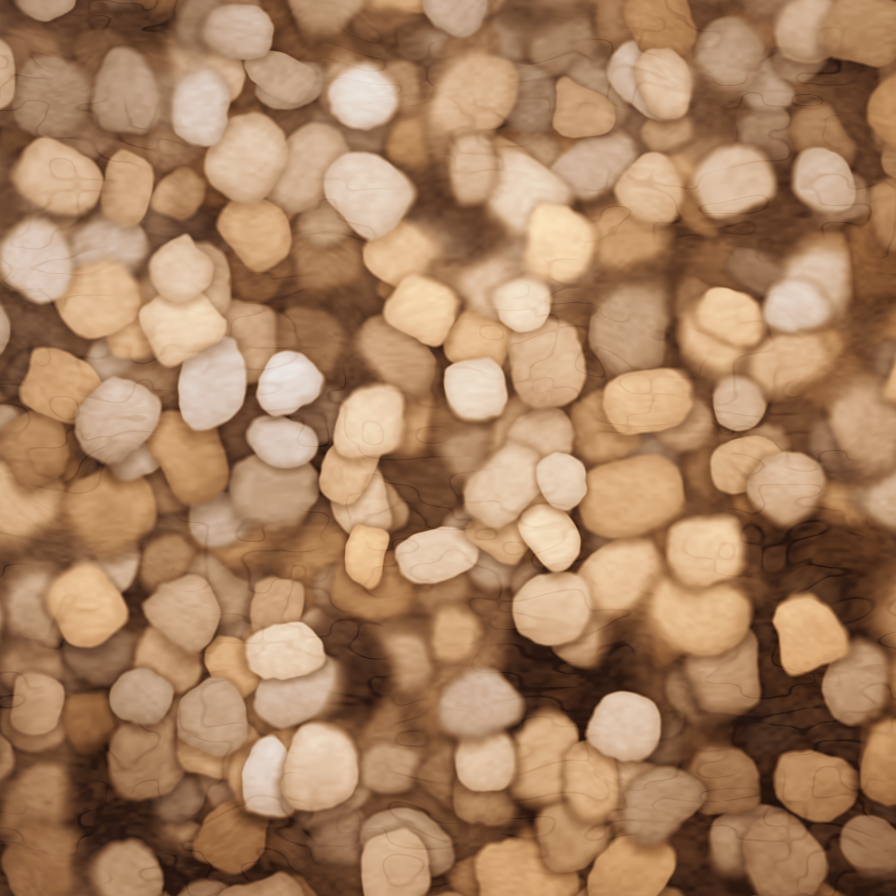
Reproduce this texture procedurally as a three.js fragment shader.

```glsl
// Heaped, painterly pebbles in cream, tan and umber.
// Four layers of scattered rounded stones are laid from dark and blurred to
// pale and crisp, then mottled, scratched and coloured through a tone ramp.
varying vec2 vUv;

// Four random values per lattice point, without sine.
vec4 hash4(vec2 p) {
  vec4 q = fract(p.xyxy * vec4(0.1031, 0.1030, 0.0973, 0.1099));
  q += dot(q, q.wzxy + 33.33);
  return fract((q.xxyz + q.yzzw) * q.zywx);
}

float noise(vec2 p) {
  vec2 i = floor(p), f = fract(p);
  f = f * f * (3.0 - 2.0 * f);
  float low = mix(hash4(i).x, hash4(i + vec2(1.0, 0.0)).x, f.x);
  float high = mix(hash4(i + vec2(0.0, 1.0)).x, hash4(i + 1.0).x, f.x);
  return mix(low, high, f.y);
}

float fbm(vec2 p) {
  float sum = 0.0, gain = 0.53;
  for (int i = 0; i < 4; i++) {
    sum += gain * noise(p);
    p = mat2(1.6, 1.2, -1.2, 1.6) * p + 7.3;
    gain *= 0.5;
  }
  return sum;
}

vec2 rotate(vec2 p, float angle) {
  float c = cos(angle), s = sin(angle);
  return vec2(c * p.x - s * p.y, s * p.x + c * p.y);
}

// Rounded-box radius: 1 on the outline; bend makes it bean shaped.
float stoneRadius(vec2 p, float squareness, float bend) {
  p.x += bend * (p.y * p.y - 0.4);
  vec2 a = pow(abs(p) + 0.0001, vec2(squareness));
  return pow(a.x + a.y, 1.0 / squareness);
}

// Lays one layer of stones over paint, which holds (tone, warmth).
vec2 layStones(vec2 paint, vec2 p, float scale, float seed, float density,
               float tone, float blur, float shadow) {
  vec2 cell = floor(p * scale);
  for (int y = -1; y <= 1; y++) {
    for (int x = -1; x <= 1; x++) {
      vec2 id = cell + vec2(float(x), float(y));
      vec4 place = hash4(id + seed);
      vec4 look = hash4(id + seed + 57.0);
      if (place.w > density) continue;
      vec2 local = p * scale - id - 0.5 - 0.7 * (place.xy - 0.5);
      float aspect = mix(0.82, 1.22, look.z);
      vec2 size = mix(0.34, 0.52, place.z) * vec2(1.0 / aspect, aspect);
      vec2 q = rotate(local, 6.283 * look.w) / size;
      float d = stoneRadius(q, mix(2.0, 3.1, look.x), 0.5 * (look.y - 0.5)) - 1.0;

      // Contact shadow, then the stone with its darker rim and lit top.
      float fall = 1.0 - smoothstep(-0.1, 0.36, d + 0.15 * local.y);
      paint.x *= 1.0 - shadow * fall;
      float stone = tone + 0.34 * (look.y - 0.5) + 0.12 * local.y;
      stone -= 0.2 * smoothstep(-0.4, 0.05, d) * mix(0.4, 1.2, look.z);
      float cover = 1.0 - smoothstep(-blur, blur, d);
      paint = mix(paint, vec2(stone, look.x), cover);
    }
  }
  return paint;
}

// Umber to cream; one palette step per 0.2 of tone.
vec3 toneRamp(float tone) {
  float t = max(tone, -0.1) * 5.0;
  vec3 c = mix(vec3(0.13, 0.07, 0.05), vec3(0.21, 0.12, 0.08), clamp(t + 0.5, 0.0, 1.0));
  c = mix(c, vec3(0.39, 0.25, 0.16), clamp(t, 0.0, 1.0));
  c = mix(c, vec3(0.56, 0.39, 0.26), clamp(t - 1.0, 0.0, 1.0));
  c = mix(c, vec3(0.69, 0.53, 0.38), clamp(t - 2.0, 0.0, 1.0));
  c = mix(c, vec3(0.81, 0.66, 0.52), clamp(t - 3.0, 0.0, 1.0));
  c = mix(c, vec3(0.89, 0.78, 0.67), clamp(t - 4.0, 0.0, 1.0));
  return mix(c, vec3(0.95, 0.89, 0.80), clamp(t - 5.0, 0.0, 1.0));
}

void main() {
  // Slightly ragged outlines, lost and found edges.
  vec2 p = vUv;
  p += 0.012 * (vec2(noise(vUv * 24.0), noise(vUv * 24.0 + 40.0)) - 0.5);
  p += 0.003 * (vec2(noise(vUv * 95.0), noise(vUv * 95.0 + 70.0)) - 0.5);
  float lost = 0.3 * smoothstep(0.48, 0.8, noise(vUv * 10.0 + 15.0));
  float depth = 1.0 - smoothstep(0.15, 0.85, vUv.y);
  float shadow = mix(0.26, 0.5, depth);

  // Soft back layers, dark crevices, then crisp front layers.
  vec2 paint = vec2(0.1 + 0.4 * fbm(p * 8.0), 0.5);
  paint = layStones(paint, p, 9.0, 11.0, 0.9, 0.52, 0.24 + lost, shadow * 0.6);
  paint = layStones(paint, p, 12.5, 83.0, 0.8, 0.70, 0.13 + lost, shadow * 0.8);
  float crevice = smoothstep(0.5, 0.72, noise(p * 8.0 + 31.0));
  paint.x *= 1.0 - crevice * mix(0.25, 0.85, depth);
  paint = layStones(paint, p, 10.5, 147.0, 0.7, 0.86, 0.07 + lost, shadow);
  paint = layStones(paint, p, 11.7, 211.0, 0.42, 0.99, 0.06 + 0.4 * lost, shadow);

  // Dim borders, cloudy mottling, fine scratches and grain.
  float border = smoothstep(0.28, 0.78, length(vUv - vec2(0.48, 0.58)));
  float tone = paint.x * (1.0 - 0.42 * border);
  tone += 0.24 * (fbm(vUv * 17.0 + 5.0) - 0.5);
  vec2 grainUv = vUv + 0.03 * vec2(noise(vUv * 14.0), noise(vUv * 14.0 + 9.0));
  float scratch = 1.0 - smoothstep(0.0, 0.09, abs(noise(grainUv * vec2(34.0, 62.0)) - 0.5));
  tone -= 0.09 * scratch * smoothstep(0.4, 0.7, noise(vUv * 13.0 + 61.0));
  tone += 0.09 * (noise(grainUv * vec2(110.0, 190.0)) - 0.5);

  // Greyish to orange tint, warmer towards the lower right.
  float warmth = clamp(paint.y + 0.35 * (vUv.x - vUv.y), 0.0, 1.0);
  vec3 tint = mix(vec3(0.97, 1.01, 1.10), vec3(1.04, 0.98, 0.86), warmth);
  gl_FragColor = vec4(toneRamp(tone) * tint, 1.0);
}
```
